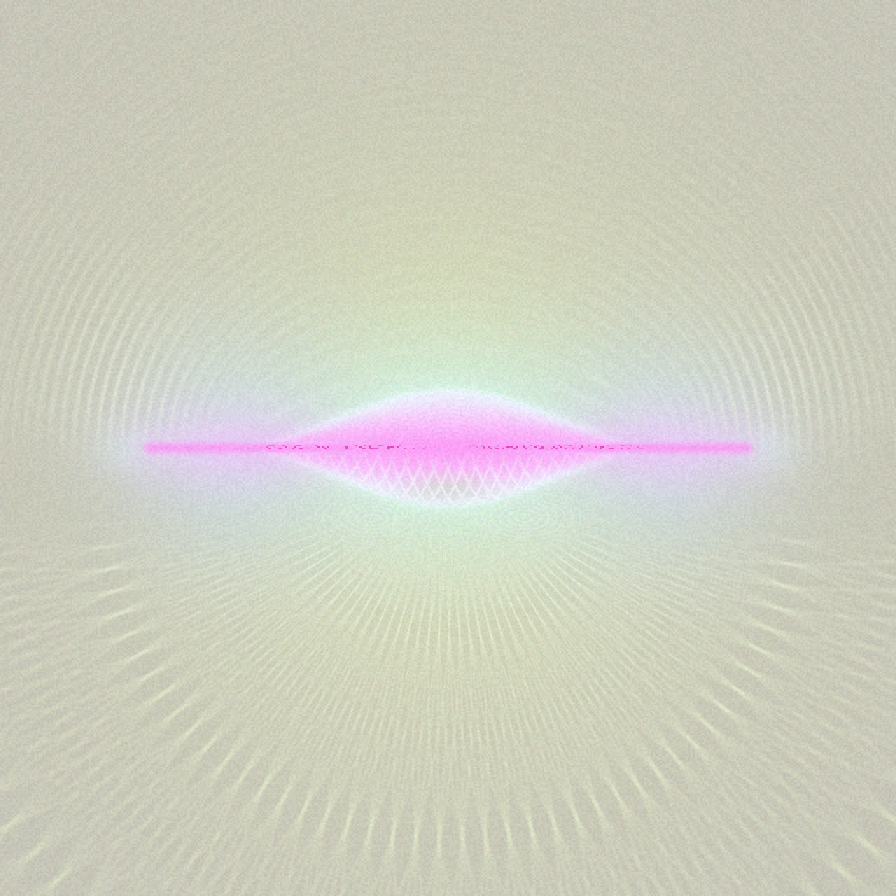
Give the GLSL for this background, as a three.js fragment shader.

```glsl
// A pale field of grain around a glowing horizontal slit with a pink lens.
// Gaussian glows set the colour; elliptic arcs above, hyperbolic rays below
// and tangent parabolas inside the lens draw the woven threads.
varying vec2 vUv;

const float PI = 3.14159265;
const float LENS_HALF_WIDTH = 0.255;
const float LENS_HEIGHT = 0.066;
const float SLIT_HALF_WIDTH = 0.333;

const vec3 STONE = vec3(0.772, 0.766, 0.718);
const vec3 STRAW = vec3(0.865, 0.895, 0.72);
const vec3 SKY = vec3(0.79, 0.86, 0.91);
const vec3 AQUA = vec3(0.81, 0.97, 0.92);
const vec3 LILAC = vec3(0.91, 0.80, 0.97);
const vec3 PEARL = vec3(0.92, 0.94, 0.99);
const vec3 PINK = vec3(0.99, 0.75, 0.985);
const vec3 HOT_PINK = vec3(1.0, 0.56, 0.96);
const vec3 MAGENTA = vec3(0.86, 0.12, 0.66);
const vec3 PALE_THREAD = vec3(0.90, 0.93, 0.80);

float hash(vec2 p) {
  vec3 q = fract(vec3(p.xyx) * 0.1031);
  q += dot(q, q.yzx + 33.33);
  return fract((q.x + q.y) * q.z);
}

// Soft elliptical spot, 1 at its centre
float glow(vec2 p, vec2 size) {
  vec2 q = p / size;
  return exp(-dot(q, q));
}

// Soft line at every whole value of the phase
float thread(float phase, float width) {
  float d = abs(fract(phase + 0.5) - 0.5);
  return 1.0 - smoothstep(0.0, width, d);
}

// Confocal coordinates: x = major radius, y = angle of the hyperbola
vec2 confocal(vec2 p, float focus) {
  float a = length(p - vec2(focus, 0.0));
  float b = length(p + vec2(focus, 0.0));
  return vec2(0.5 * (a + b), asin(clamp((b - a) / (2.0 * focus), -1.0, 1.0)));
}

float lensHeight(float x) {
  float t = min(abs(x) / LENS_HALF_WIDTH, 1.0);
  return LENS_HEIGHT * (0.5 + 0.5 * cos(PI * t));
}

// Broad coloured haze, from outer to inner
vec3 haze(vec2 p) {
  vec2 wing = vec2(abs(p.x) - 0.24, p.y);
  vec3 col = mix(STONE, STRAW, 0.28 * glow(p, vec2(0.5, 0.55)));
  col = mix(col, STRAW, 0.72 * glow(p, vec2(0.24, 0.26)));
  col = mix(col, SKY, 0.72 * glow(wing, vec2(0.13, 0.125)));
  col = mix(col, AQUA, 0.92 * glow(p, vec2(0.17, 0.112)));
  col = mix(col, AQUA, 0.4 * glow(vec2(abs(p.x) - 0.355, p.y), vec2(0.035, 0.025)));
  return mix(col, LILAC, 0.75 * glow(wing, vec2(0.105, 0.047)));
}

// Arcs in the upper half, strongest beside the slit
float upperArcs(vec2 p) {
  float radius = confocal(p, 0.2).x;
  float arcs = thread(radius / 0.0135, 0.32);
  float crossing = thread(radius / 0.0145 + 0.8 * abs(p.x) / 0.1, 0.28);
  float side = glow(vec2(abs(p.x) - 0.36, p.y - 0.08), vec2(0.14, 0.16));
  float above = smoothstep(-0.04, 0.06, p.y);
  return above * (arcs + 0.5 * crossing) * (0.10 + 0.32 * side) * exp(-1.5 * p.y);
}

// Fan of crossing rays in the lower half
float lowerRays(vec2 p) {
  vec2 c = confocal(p + vec2(0.0, 0.055), 0.075);
  float rays = 0.0;
  for (int i = 0; i < 4; i++) {
    float bend = (float(i) - 1.5) * 4.5;
    rays += thread(c.y * 15.0 + bend * c.x + 0.25 * float(i), 0.15);
  }
  float below = smoothstep(0.065, 0.15, -p.y);
  return below * rays * 0.38 * exp(-1.6 * c.x);
}

// Small eddies under the lens
float eddies(vec2 p) {
  vec2 q = vec2(abs(p.x) - 0.085, p.y + 0.078);
  float rings = thread(length(q * vec2(0.6, 1.3)) / 0.0055, 0.35);
  return rings * glow(q, vec2(0.055, 0.025));
}

// Lens body, its threads and its bright rim
vec3 paintLens(vec3 col, vec2 p) {
  float h = lensHeight(p.x);
  float depth = abs(p.y) / max(h, 0.001);
  float inside = smoothstep(-0.002, 0.004, h - abs(p.y));
  float lower = smoothstep(0.0, 0.012, -p.y);
  vec3 body = mix(PINK, PEARL, smoothstep(0.3, 1.0, depth));
  float gap = lower * glow(p + vec2(0.0, 0.045), vec2(0.05, 0.017));
  body = mix(body, vec3(0.78, 0.85, 0.75), 0.6 * gap);
  // Parabolas that touch the lower rim
  float swing = 0.15 * sqrt(max(h + p.y, 0.0));
  float weave = max(thread((p.x + swing) / 0.0156, 0.2),
                    thread((p.x - swing) / 0.0156, 0.2));
  body = mix(body, vec3(0.97, 0.96, 1.0), 0.7 * weave * lower);
  float ripples = thread(length(p * vec2(0.75, 1.15)) / 0.0058, 0.35);
  body = mix(body, PEARL, 0.4 * ripples * (1.0 - lower) * glow(p, vec2(0.085, 0.06)));
  col = mix(col, body, inside * smoothstep(0.0, 0.012, h));
  float rim = exp(-abs(abs(p.y) - h) / 0.0055) * smoothstep(0.0, 0.02, h);
  return mix(col, vec3(0.90, 0.98, 0.97), 0.65 * rim);
}

// Hot slit with scattered dark sparks
vec3 paintSlit(vec3 col, vec2 p) {
  float d = length(vec2(max(abs(p.x) - SLIT_HALF_WIDTH, 0.0), p.y));
  col = mix(col, LILAC, 0.6 * exp(-d / 0.018));
  float core = glow(p, vec2(0.17, 0.022));
  col = mix(col, HOT_PINK, 0.72 * max(core, exp(-d * d / 0.00004)));
  float spark = step(0.72, hash(floor(p * 384.0) + 500.0));
  float band = smoothstep(0.003, 0.001, abs(p.y - 0.001));
  band *= smoothstep(0.24, 0.18, abs(p.x)) * smoothstep(0.01, 0.05, abs(p.x));
  return mix(col, MAGENTA, 0.65 * spark * band);
}

void main() {
  vec2 p = vUv - 0.5;
  vec3 col = haze(p);
  vec3 threadColor = mix(PALE_THREAD, PEARL, glow(p, vec2(0.4, 0.16)));
  col = mix(col, threadColor, min(upperArcs(p) + lowerRays(p), 0.65));
  col = mix(col, PEARL, 0.4 * eddies(p));
  col = paintLens(col, p);
  col = paintSlit(col, p);
  // Fine grain, slightly tinted
  vec2 cell = floor(vUv * 512.0);
  vec3 grain = vec3(hash(cell), hash(cell + 71.0), hash(cell + 139.0)) - 0.5;
  col += 0.045 * (hash(cell + 211.0) - 0.5) + 0.03 * grain;
  gl_FragColor = vec4(clamp(col, 0.0, 1.0), 1.0);
}
```
